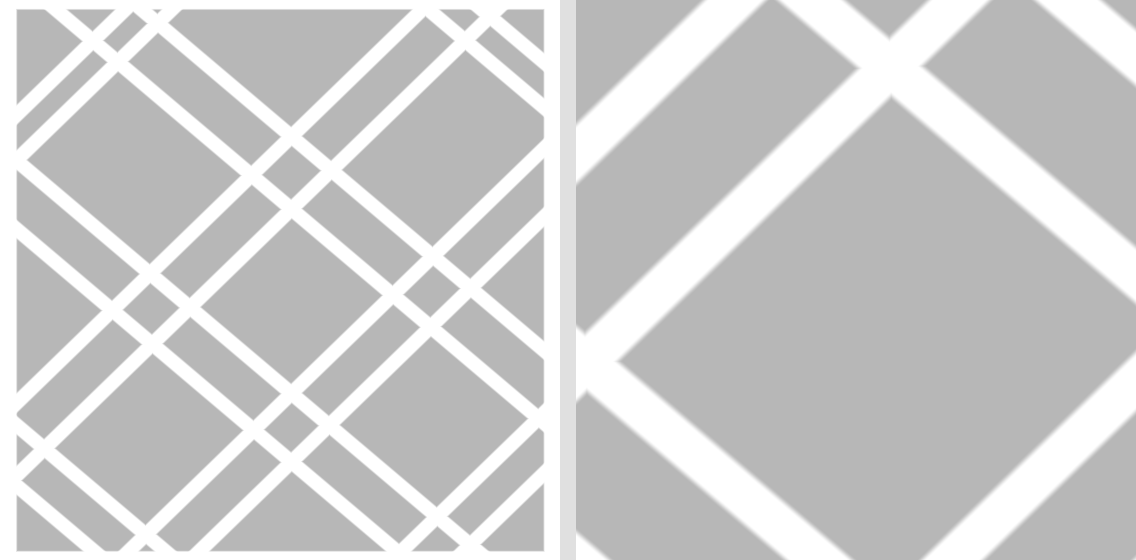
Left: the whole. Right: its middle third, enlarged.
Reproduce this pattern procedurally as a Shadertoy shader.

```glsl
// Grey panel crossed by uneven pairs of white diagonal bands, in a white margin.
#define GREY vec3(0.717)
#define WHITE vec3(1.0)
#define PANEL_HALF vec2(0.4707, 0.4837)
#define BAND_WIDTH 0.0254
#define SOFTNESS 0.0022
#define FALL_SLOPE 0.847
#define RISE_SLOPE -0.970
#define FALL_START -0.1323
#define RISE_START 0.8133
// Vertical position of each pair, and half the gap between its two bands
#define PAIR_POS vec4(-0.5390, 0.0, 0.4552, 0.9203)
#define PAIR_HALF vec4(0.0403, 0.0648, 0.0612, 0.0539)

// Distance to the nearest centre line in one family of paired bands
float pairedLines(vec2 p, float slope, float start) {
    float height = p.y - slope * p.x - start;
    vec4 pos = PAIR_POS;
    vec4 gap = PAIR_HALF;
    float d = 1e3;
    for (int i = 0; i < 4; i++) {
        d = min(d, abs(abs(height - pos[i]) - gap[i]));
    }
    return d / sqrt(1.0 + slope * slope);
}

// Soft coverage of the region where the signed distance is negative
float coverage(float d, float soft) {
    return 1.0 - smoothstep(-soft, soft, d);
}

void mainImage(out vec4 fragColor, in vec2 fragCoord) {
    // Square canvas units, y pointing down
    float side = min(iResolution.x, iResolution.y);
    vec2 p = (fragCoord - 0.5 * iResolution.xy) / side;
    p = vec2(p.x, -p.y) + 0.5;
    float soft = max(SOFTNESS, 0.75 / side);

    // Both diagonal families
    float fall = pairedLines(p, FALL_SLOPE, FALL_START);
    float rise = pairedLines(p, RISE_SLOPE, RISE_START);
    float bands = coverage(min(fall, rise) - 0.5 * BAND_WIDTH, soft);

    // Panel inside the margin
    vec2 edge = abs(p - 0.5006) - PANEL_HALF;
    float panel = coverage(max(edge.x, edge.y), soft);

    fragColor = vec4(mix(WHITE, GREY, panel * (1.0 - bands)), 1.0);
}
```
